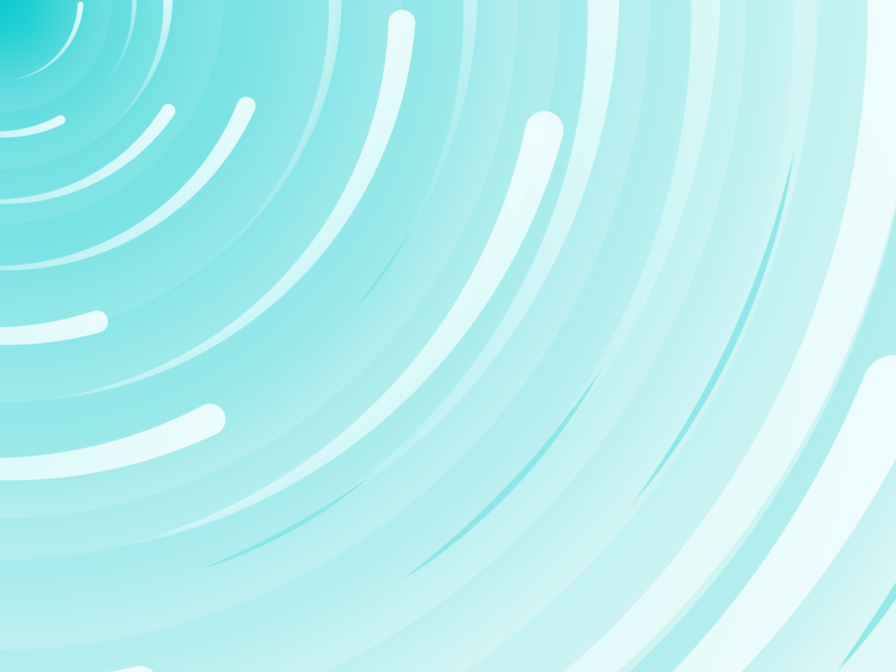
Reproduce this background procedurally as a Shadertoy shader.

```glsl
const vec3 DEEP = vec3(0.04, 0.79, 0.81);
const vec3 TEAL = vec3(0.38, 0.865, 0.875);
const vec3 PALE = vec3(0.88, 0.97, 0.97);
const vec3 SHADOW = vec3(0.48, 0.89, 0.90);
const vec3 WHITE = vec3(0.97, 1.0, 1.0);

const float CORE_RADIUS = 0.19;
const float GRADIENT_REACH = 1.5;
const float RING_LIGHT = 0.10;
const float RING_FALLOFF = 0.13;
const float OUTER_EDGE = 1.37;

// Radii of the soft steps
const float RINGS[10] = float[](0.167, 0.252, 0.333, 0.50, 0.599, 0.771, 0.833, 0.967, 1.111, 1.215);

// Rounded strokes: radius, cap angle, angular length, half width
const vec4 STROKES[10] = vec4[](
    vec4(0.120, 0.058, 1.45, 0.0043),
    vec4(0.200, 1.103, 1.30, 0.0070),
    vec4(0.300, 0.583, 1.45, 0.0104),
    vec4(0.399, 0.407, 1.50, 0.0139),
    vec4(0.500, 1.278, 1.40, 0.0165),
    vec4(0.599, 0.058, 1.44, 0.0200),
    vec4(0.698, 1.107, 1.60, 0.0234),
    vec4(0.833, 0.235, 1.15, 0.0285),
    vec4(1.042, 1.370, 1.40, 0.0295),
    vec4(1.451, 0.409, 1.50, 0.0486));

// Bands from the top edge: radius, end angle, half width, opacity
const vec4 BANDS[8] = vec4[](
    vec4(0.200, 0.75, 0.0035, 0.55),
    vec4(0.250, 0.90, 0.0070, 0.75),
    vec4(0.499, 1.00, 0.0095, 0.50),
    vec4(0.700, 0.60, 0.0104, 0.40),
    vec4(0.898, 1.15, 0.0234, 0.75),
    vec4(1.050, 0.90, 0.0217, 0.50),
    vec4(1.200, 0.70, 0.0200, 0.18),
    vec4(1.331, 2.40, 0.0400, 0.82));

// Dark slivers: radius, middle angle, half length, half width
const vec4 SLIVERS[5] = vec4[](
    vec4(0.700, 0.61, 0.11, 0.0022),
    vec4(0.898, 1.07, 0.17, 0.0035),
    vec4(1.050, 0.757, 0.22, 0.0050),
    vec4(1.203, 0.43, 0.26, 0.0055),
    vec4(1.597, 0.56, 0.125, 0.0070));

float cover(float dist, float pixel) {
    return smoothstep(pixel, -pixel, dist);
}

vec3 background(float r, float y, float pixel) {
    float reach = clamp((r - CORE_RADIUS) / GRADIENT_REACH, 0.0, 1.0);
    float light = pow(reach, 0.75) + 0.05 * y * reach;
    for (int i = 0; i < 10; i++) {
        float edge = RINGS[i];
        float glow = smoothstep(edge - RING_FALLOFF, edge, r);
        light += RING_LIGHT * glow * cover(r - edge, pixel);
    }
    float outside = 1.0 - cover(r - OUTER_EDGE, pixel);
    light -= 0.24 * outside * (1.0 - smoothstep(OUTER_EDGE, 1.66, r));
    vec3 core = mix(DEEP, TEAL, smoothstep(-0.03, CORE_RADIUS, r));
    return mix(core, PALE, clamp(light, 0.0, 1.0));
}

// Coverage of an arc that narrows and fades away from its round cap
float strokeMask(vec2 p, float angle, vec4 s, float pixel) {
    float t = clamp((angle - s.y) / s.z, 0.0, 1.0);
    float a = max(angle, s.y);
    float d = length(p - s.x * vec2(cos(a), sin(a))) - s.w * (1.0 - t);
    float opacity = mix(0.86, 0.35, t) * (1.0 - smoothstep(0.85, 1.0, t));
    return opacity * cover(d, pixel);
}

float bandMask(float r, float angle, vec4 b, float pixel) {
    float t = clamp(angle / b.y, 0.0, 1.0);
    float d = abs(r - b.x) - b.z * (1.0 - t);
    return b.w * (1.0 - t) * cover(d, pixel);
}

float sliverMask(float r, float angle, vec4 s, float pixel) {
    float t = abs(angle - s.y) / s.z;
    float body = max(1.0 - t * t, 0.0);
    float d = abs(r - s.x) - s.w * body;
    return 0.75 * smoothstep(0.0, 0.4, body) * cover(d, pixel);
}

void mainImage(out vec4 fragColor, in vec2 fragCoord) {
    // Polar space around the upper left corner, in canvas heights
    float pixel = 1.0 / iResolution.y;
    vec2 p = vec2(fragCoord.x, iResolution.y - fragCoord.y) * pixel;
    float r = length(p);
    float angle = atan(p.y, p.x);

    vec3 color = background(r, p.y, pixel);
    for (int i = 0; i < 8; i++)
        color = mix(color, WHITE, bandMask(r, angle, BANDS[i], pixel));
    for (int i = 0; i < 5; i++)
        color = mix(color, SHADOW, sliverMask(r, angle, SLIVERS[i], pixel));
    for (int i = 0; i < 10; i++)
        color = mix(color, WHITE, strokeMask(p, angle, STROKES[i], pixel));

    fragColor = vec4(color, 1.0);
}
```
